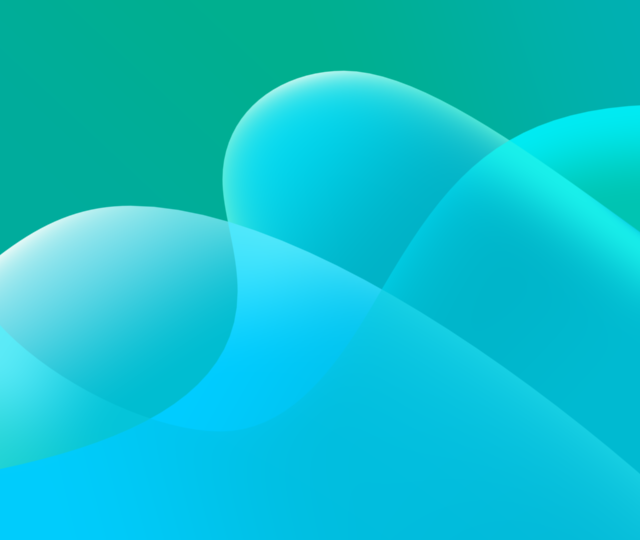
Give the GLSL for this background, as a WebGL 2 fragment shader.

```glsl
#version 300 es
precision highp float;
// Three translucent waves overlapping on a green field.
// Each wave edge is a chain of cubic Beziers giving a signed distance; every
// overlap has its own gradient, lit by glows that fade away from the edges.

uniform vec2 u_resolution;
out vec4 outColor;

// Bezier chains in canvas heights; neighbouring cubics share an end point.
const vec2 FRONT[7] = vec2[7](
    vec2(-.031, .503), vec2(.062, .580), vec2(.139, .619), vec2(.242, .619),
    vec2(.525, .619), vec2(.926, .352), vec2(1.219, .093));
const vec2 BACK[10] = vec2[10](
    vec2(-.031, .437), vec2(.046, .321), vec2(.262, .201), vec2(.409, .201),
    vec2(.556, .201), vec2(.647, .361), vec2(.708, .466),
    vec2(.826, .668), vec2(.926, .796), vec2(1.204, .806));
const vec2 CREST[13] = vec2[13](
    vec2(-.031, .125), vec2(.216, .174), vec2(.440, .259), vec2(.440, .460),
    vec2(.440, .537), vec2(.412, .606), vec2(.412, .668),
    vec2(.412, .792), vec2(.517, .869), vec2(.637, .869),
    vec2(.787, .869), vec2(1.003, .701), vec2(1.219, .546));
const int STEPS = 20;

const vec3 GREEN = vec3(0., .685, .56);
const vec3 JADE  = vec3(0., .675, .61);
const vec3 TEAL  = vec3(0., .69, .70);
const vec3 SKY   = vec3(0., .85, .95);
const vec3 AZURE = vec3(0., .80, .99);
const vec3 DEEP  = vec3(0., .70, .78);
const vec3 OCEAN = vec3(0., .74, .87);
const vec3 AQUA  = vec3(.10, .94, .92);
const vec3 MINT  = vec3(.36, .93, .85);
const vec3 ICE   = vec3(.36, .92, .97);
const vec3 FOAM  = vec3(.92, .98, .97);

vec2 bezier(vec2 a, vec2 b, vec2 c, vec2 d, float t) {
    float s = 1. - t;
    return s*s*s*a + 3.*s*s*t*b + 3.*s*t*t*c + t*t*t*d;
}

// Updates edge.x (nearest distance) and edge.y (sign, flipped per crossing above p).
void trace(vec2 p, vec2 a, vec2 b, vec2 c, vec2 d, inout vec2 edge) {
    vec2 start = a;
    for (int i = 1; i <= STEPS; i++) {
        vec2 end = bezier(a, b, c, d, float(i) / float(STEPS));
        vec2 along = end - start, rel = p - start;
        float h = clamp(dot(rel, along) / dot(along, along), 0., 1.);
        edge.x = min(edge.x, length(rel - along * h));
        if ((start.x > p.x) != (end.x > p.x) &&
            start.y + along.y * rel.x / along.x > p.y) edge.y = -edge.y;
        start = end;
    }
}

// Smooth 0..1 gradient running from one point to another.
float ramp(vec2 p, vec2 from, vec2 to) {
    vec2 dir = to - from;
    return smoothstep(-.08, 1.08, dot(p - from, dir) / dot(dir, dir));
}

float glow(float dist, float width) {
    return exp(-abs(dist) / width);
}

void main() {
    vec2 p = gl_FragCoord.xy / u_resolution.y;
    float pixel = 1. / u_resolution.y;

    // Signed distances, positive inside each wave.
    vec2 ef = vec2(9., -1.), eb = ef, ec = ef;
    for (int k = 0; k < 6; k += 3) trace(p, FRONT[k], FRONT[k+1], FRONT[k+2], FRONT[k+3], ef);
    for (int k = 0; k < 9; k += 3) trace(p, BACK[k], BACK[k+1], BACK[k+2], BACK[k+3], eb);
    for (int k = 0; k < 12; k += 3) trace(p, CREST[k], CREST[k+1], CREST[k+2], CREST[k+3], ec);
    float front = ef.x * ef.y, back = eb.x * eb.y, crest = ec.x * ec.y;

    // Green field
    vec3 field = mix(GREEN, JADE, ramp(p, vec2(.45, .97), vec2(.15, .65)));
    field = mix(field, TEAL, ramp(p, vec2(.62, .82), vec2(1.18, 1.)));

    // Back wave alone
    vec3 backOnly = mix(vec3(0., .92, .95), vec3(0., .77, .70), smoothstep(0., .18, back));

    // Crest alone, whitest near its top left
    vec3 crestOnly = mix(SKY, DEEP, ramp(p, vec2(.50, .76), vec2(.74, .55)));
    crestOnly = mix(crestOnly, MINT, .85 * glow(crest, .038));
    vec2 top = p - vec2(.56, .88);
    crestOnly = mix(crestOnly, FOAM, .75 * glow(crest, .022) * exp(-dot(top, top) / .025));

    // Crest over back wave
    vec3 crestBack = mix(DEEP, vec3(0., .73, .82), ramp(p, vec2(.85, .48), vec2(1.1, .25)));
    crestBack = mix(crestBack, SKY, .6 * glow(back, .07));
    crestBack = mix(crestBack, AQUA, exp(-crest * crest / .0075));
    crestBack = mix(crestBack, OCEAN, .6 * glow(crest, .007) * smoothstep(1.05, 1.18, p.x));

    // Front wave alone
    vec3 frontOnly = mix(vec3(.52, .88, .93), vec3(0., .74, .82), ramp(p, vec2(.08, .54), vec2(.26, .28)));
    frontOnly = mix(frontOnly, vec3(.50, .92, .88), .4 * glow(front, .05));
    frontOnly = mix(frontOnly, FOAM, glow(front, .035) * (1. - smoothstep(0., .36, p.x)));

    // Front over back wave
    vec3 frontBack = mix(ICE, vec3(.02, .77, .85), ramp(p, vec2(0., .35), vec2(.2, .22)));
    frontBack = mix(frontBack, vec3(.08, .81, .78), .6 * ramp(p, vec2(.08, .28), vec2(0., .14)));

    // Front over crest
    vec3 frontCrest = mix(vec3(.28, .90, .99), vec3(0., .80, 1.), ramp(p, vec2(.45, .57), vec2(.46, .32)));
    frontCrest = mix(frontCrest, vec3(0., .76, .93), ramp(p, vec2(.45, .45), vec2(.70, .31)));
    frontCrest = mix(frontCrest, ICE, .4 * glow(front, .05));

    // All three together
    vec3 all = mix(AZURE, OCEAN, ramp(p, vec2(.1, .05), vec2(.62, .2)));
    all = mix(all, vec3(0., .715, .84), ramp(p, vec2(.75, .2), vec2(1.15, 0.)));
    all = mix(all, vec3(0., .78, .97), .35 * glow(back, .035));
    all = mix(all, vec3(.12, .84, .90), .75 * glow(front, .1));

    // Select the overlap with smooth edges
    float f = smoothstep(-pixel, pixel, front);
    float b = smoothstep(-pixel, pixel, back);
    float c = smoothstep(-pixel, pixel, crest);
    vec3 behind = mix(mix(field, backOnly, b), mix(crestOnly, crestBack, b), c);
    vec3 ahead = mix(mix(frontOnly, frontBack, b), mix(frontCrest, all, b), c);
    outColor = vec4(mix(behind, ahead, f), 1.);
}
```
